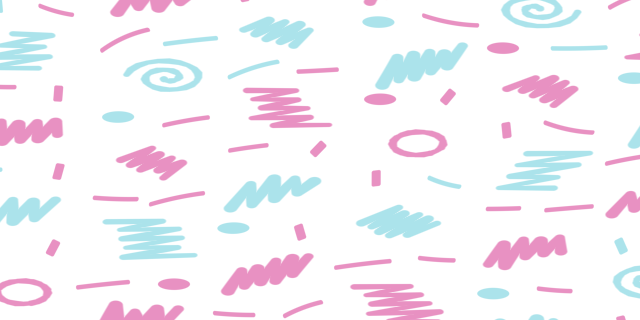
Reproduce this pattern procedurally as a WebGL 2 fragment shader.

```glsl
#version 300 es
precision highp float;

uniform vec2 u_resolution;
out vec4 outColor;

const vec3 PAPER = vec3(1.0);
const vec3 PINK = vec3(0.91, 0.57, 0.76);
const vec3 BLUE = vec3(0.67, 0.89, 0.92);
const float TAU = 6.2831853;

float hash(vec2 p) {
    vec3 q = fract(p.xyx * vec3(0.1031, 0.1030, 0.0973));
    q += dot(q, q.yzx + 33.33);
    return fract((q.x + q.y) * q.z);
}

// Capsule whose radius changes from r.x to r.y.
float stroke(vec2 p, vec2 a, vec2 b, vec2 r) {
    vec2 ab = b - a;
    float h = clamp(dot(p - a, ab) / dot(ab, ab), 0.0, 1.0);
    return length(p - a - ab * h) - mix(r.x, r.y, h);
}

float ellipse(vec2 p, vec2 radii) {
    float f = length(p / radii);
    return f * (f - 1.0) / (length(p / (radii * radii)) + 0.001);
}

float roundBox(vec2 p, vec2 halfSize, float corner) {
    vec2 q = abs(p) - halfSize + corner;
    return length(max(q, 0.0)) + min(max(q.x, q.y), 0.0) - corner;
}

// Kinds: 0 spiral or ring, 1 stacked scribble, 3 slanted scribble, 2 and 4 wavy.
vec2 pathPoint(float k, float count, float kind, float seed) {
    float t = k / count;
    if (kind < 0.5) {
        float angle = TAU * (1.9 * t + seed);
        float radius = seed > 0.75 ? 0.036 : mix(0.005, 0.058, t);
        return radius * vec2(2.2 * cos(angle), sin(angle));
    }
    vec2 axis = vec2(0.115, 0.005 + 0.025 * seed);
    vec2 swing = vec2(0.012, mix(0.042, 0.026, t));
    if (kind < 1.5) {
        axis = vec2((seed - 0.5) * 0.12, -0.062);
        swing = vec2(0.095, 0.009);
    } else if (kind > 2.5 && kind < 3.5) {
        axis = vec2(0.075, -0.025);
        swing = vec2(0.045, 0.026);
    }
    float side = mod(k, 2.0) * 2.0 - 1.0;
    float reach = mix(0.55, 1.15, hash(vec2(k, seed * 91.0)));
    return mix(-axis, axis, t) + side * swing * reach;
}

// Brush path, wider across than down.
float motif(vec2 p, float kind, float seed) {
    const vec2 nib = vec2(0.625, 1.0);
    float count = kind < 0.5 ? 40.0 : 7.0 + floor(seed * 3.0);
    float width = kind < 0.5 ? 0.0075 : kind < 1.5 ? 0.0075
                : kind > 2.5 && kind < 3.5 ? 0.0095 : 0.012;
    float d = 1.0;
    vec2 a = pathPoint(0.0, count, kind, seed) * nib;
    for (float k = 1.0; k <= count; k++) {
        vec2 b = pathPoint(k, count, kind, seed) * nib;
        vec2 r = width * (1.0 + 0.15 * sin(vec2(k - 1.0, k) * 1.7 + seed * 9.0));
        d = min(d, stroke(p * nib, a, b, r));
        a = b;
    }
    return d;
}

// Small dots, long lines and short dashes.
float mark(vec2 p, float pick, float seed) {
    if (pick < 0.38) return ellipse(p, vec2(0.05, 0.018));
    bool isLine = pick < 0.78;
    float angle = isLine ? (seed - 0.4) * 0.7 : 1.57 + (seed - 0.5) * 1.5;
    float c = cos(angle), s = sin(angle);
    p = vec2(c * p.x + s * p.y, c * p.y - s * p.x);
    if (!isLine) return roundBox(p, vec2(0.025, 0.014), 0.006);
    p.y += (seed - 0.5) * 2.5 * p.x * p.x;
    return roundBox(p, vec2(0.055 + 0.035 * fract(seed * 7.0), 0.007), 0.006);
}

void main() {
    vec2 p = gl_FragCoord.xy / u_resolution.y;
    p.x += 0.025 * sin(p.y * 5.0 + 1.0) + 0.13;
    const vec2 cellSize = vec2(0.4, 0.25);
    vec2 nearest = vec2(1.0); // distances to pink and blue

    // Columns of cells, each slid by its own height.
    for (float i = -1.0; i <= 1.0; i++) {
        float column = floor(p.x / cellSize.x) + i;
        float slide = fract(column * 0.618) * cellSize.y;
        for (float j = -1.0; j <= 1.0; j++) {
            vec2 cell = vec2(column, floor((p.y - slide) / cellSize.y) + j);
            vec2 local = p - vec2(0.0, slide) - (cell + 0.5) * cellSize;
            float seed = hash(cell + 17.3);
            vec2 jitter = vec2(hash(cell + 5.1), hash(cell + 8.7)) - 0.5;

            float kind = mod(cell.x + 2.0 * cell.y, 5.0);
            float d = motif(local + vec2(0.0, 0.03) - jitter * vec2(0.06, 0.02), kind, seed);
            if (mod(cell.x + cell.y, 2.0) < 0.5) nearest.x = min(nearest.x, d);
            else nearest.y = min(nearest.y, d);

            for (float m = 0.0; m < 2.0; m++) {
                vec2 id = cell * 2.0 + vec2(m, 41.0);
                vec2 offset = vec2(hash(id), hash(id + 3.7)) - 0.5;
                vec2 center = vec2(m * 0.21 - 0.105, 0.095) + offset * vec2(0.04, 0.03);
                d = mark(local - center, hash(id + 11.9), hash(id + 23.1));
                if (hash(id + 31.7) < 0.62) nearest.x = min(nearest.x, d);
                else nearest.y = min(nearest.y, d);
            }
        }
    }

    float edge = 0.75 / u_resolution.y;
    vec2 ink = 1.0 - smoothstep(-edge, edge, nearest);
    vec3 color = mix(mix(PAPER, BLUE, ink.y), PINK, ink.x);
    outColor = vec4(color, 1.0);
}
```
